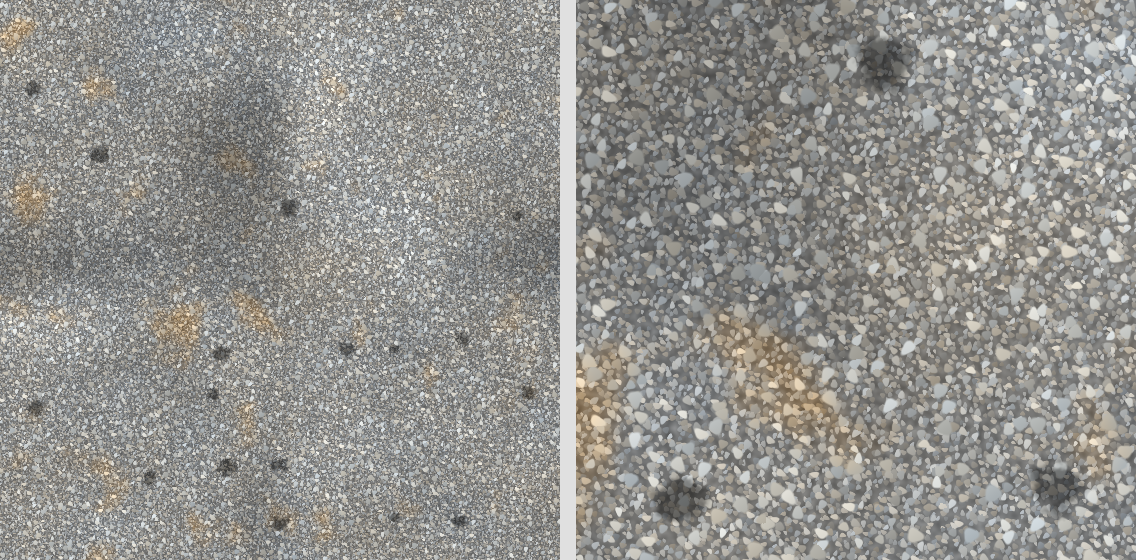
Left: the whole. Right: its middle third, enlarged.
A three.js fragment shader for this texture:

```glsl
// Weathered exposed-aggregate concrete: pale grit and pebbles in grey cement with stains.
varying vec2 vUv;

const vec3 CEMENT = vec3(0.445, 0.447, 0.445);
const vec3 GRIT = vec3(0.610, 0.610, 0.600);
const vec3 PEBBLE = vec3(0.700, 0.700, 0.685);
const vec3 STONE = vec3(0.775, 0.782, 0.768);
const vec3 WARM = vec3(0.055, 0.005, -0.060);
const vec3 OCHRE = vec3(0.10, 0.015, -0.09);

vec3 hash3(vec2 p) {
  vec3 q = fract(vec3(p.xyx) * vec3(0.1031, 0.1030, 0.0973));
  q += dot(q, q.yzx + 33.33);
  return fract((q.xxy + q.yzz) * q.zyx);
}

float cornerSlope(vec2 cell, vec2 offset) {
  return dot(hash3(cell + 71.0).xy * 2.0 - 1.0, offset);
}

// Gradient noise, roughly -0.7 to 0.7
float gradientNoise(vec2 p) {
  vec2 i = floor(p);
  vec2 f = p - i;
  vec2 w = f * f * f * (f * (f * 6.0 - 15.0) + 10.0);
  vec2 e = vec2(1.0, 0.0);
  float low = mix(cornerSlope(i, f), cornerSlope(i + e, f - e), w.x);
  float high = mix(cornerSlope(i + e.yx, f - e.yx), cornerSlope(i + e.xx, f - e.xx), w.x);
  return mix(low, high, w.y);
}

float fbm(vec2 p) {
  float sum = 0.0;
  float amplitude = 1.0;
  for (int octave = 0; octave < 4; octave++) {
    sum += amplitude * gradientNoise(p);
    p = p * 2.03 + 17.3;
    amplitude *= 0.55;
  }
  return sum;
}

// Lays one scatter of angular, leaning stones over the ground colour
vec3 addStones(vec3 ground, vec2 uv, float count, float presence, vec2 radii, vec3 tone, float seed) {
  vec2 p = uv * count + seed;
  vec2 cell = floor(p);
  float cover = 0.0;
  vec3 face = tone;
  for (int y = -1; y <= 1; y++) {
    for (int x = -1; x <= 1; x++) {
      vec2 id = cell + vec2(float(x), float(y));
      vec3 place = hash3(id + seed);
      vec3 look = hash3(id + seed + 193.0);
      vec2 d = p - id - place.xy;
      float lean = 1.9 + (look.x - 0.5) * 2.6;
      vec2 q = vec2(dot(d, vec2(cos(lean), sin(lean))), dot(d, vec2(-sin(lean), cos(lean))));
      q.y *= mix(1.0, 1.6, look.y);
      float facets = 1.0 + 0.13 * cos(3.0 * atan(q.y, q.x + 0.0001) + 6.28 * look.z);
      float reach = length(q) * facets / mix(radii.x, radii.y, look.z);
      float mask = (1.0 - smoothstep(0.72, 1.12, reach)) * step(place.z, presence);
      if (mask > cover) {
        cover = mask;
        float shade = (look.y - 0.5) * 0.22 + 0.06 * dot(d, vec2(-0.6, 0.8));
        face = tone + shade + WARM * (look.x - 0.5);
      }
    }
  }
  return mix(ground, face, cover);
}

float patchAt(vec2 uv, vec2 centre, vec2 size) {
  vec2 d = (uv - centre) / size;
  return exp(-dot(d, d));
}

// Broad lighter and darker weathering
float weathering(vec2 uv) {
  vec2 p = uv + 0.025 * vec2(fbm(uv * 9.0), fbm(uv * 9.0 + 40.0));
  float seam = 1.0 - smoothstep(0.46, 0.55, p.x);
  float dark = 0.25 * seam * patchAt(p, vec2(0.45, 0.70), vec2(0.14, 0.16));
  dark += 0.21 * patchAt(p, vec2(0.0, 0.54), vec2(0.34, 0.07));
  dark += 0.22 * patchAt(p, vec2(1.0, 0.55), vec2(0.16, 0.09));
  dark += 0.10 * patchAt(p, vec2(0.47, 0.08), vec2(0.05, 0.12));
  dark += 0.10 * patchAt(p, vec2(0.28, 0.38), vec2(0.08, 0.07));
  float light = 0.15 * patchAt(p, vec2(0.58, 0.82), vec2(0.08, 0.16));
  light += 0.13 * patchAt(p, vec2(0.70, 0.59), vec2(0.11, 0.10));
  light += 0.15 * patchAt(p, vec2(0.05, 0.41), vec2(0.22, 0.06));
  light += 0.09 * patchAt(p, vec2(0.57, 0.16), vec2(0.07, 0.13));
  return 1.0 + light - dark + 0.10 * fbm(uv * 7.0 + 5.0);
}

// Sparse dark blotches with ragged edges
float blotches(vec2 uv, float count) {
  vec2 p = uv * count;
  vec3 h = hash3(floor(p) + 29.0);
  vec2 d = fract(p) - mix(vec2(0.3), vec2(0.7), h.xy);
  float edge = length(d) + 0.10 * fbm(uv * 55.0);
  float radius = mix(0.08, 0.17, h.x);
  return (1.0 - smoothstep(radius * 0.6, radius * 1.2, edge)) * step(h.z, 0.18);
}

void main() {
  vec3 color = CEMENT + 0.16 * gradientNoise(vUv * 210.0) + 0.05 * fbm(vUv * 60.0);
  color = addStones(color, vUv, 250.0, 0.95, vec2(0.34, 0.60), GRIT, 11.0);
  color = addStones(color, vUv, 150.0, 0.75, vec2(0.26, 0.50), PEBBLE, 47.0);
  color = addStones(color, vUv, 92.0, 0.40, vec2(0.24, 0.50), STONE, 83.0);

  // Stains: rusty and bluish drifts, then tone and blotches
  color += OCHRE * smoothstep(0.15, 0.75, fbm(vUv * 8.0 + 90.0));
  color -= WARM * 0.5 * fbm(vUv * 5.0 + 60.0);
  color *= weathering(vUv);
  color *= 1.0 - 0.42 * blotches(vUv, 9.0);
  gl_FragColor = vec4(clamp(color, 0.0, 1.0), 1.0);
}
```
